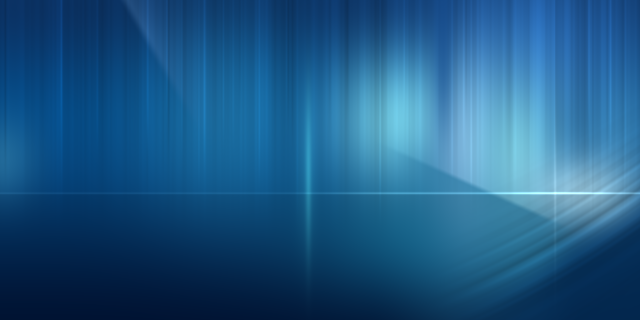
This background is drawn by a WebGL 2 fragment shader. Its source:

```glsl
#version 300 es
precision highp float;
// Blue aurora-like curtains of light above a glowing horizon, with a sweeping arc at the right.

uniform vec2 u_resolution;
out vec4 fragColor;

const float HORIZON = 0.396;

float hash(float n) {
    return fract(sin(n * 127.1 + 3.7) * 4375.85);
}

float noise(float x) {
    float cell = floor(x);
    return mix(hash(cell), hash(cell + 1.0), smoothstep(0.0, 1.0, x - cell));
}

// Soft elliptical falloff
float glow(vec2 p, vec2 center, vec2 radius) {
    vec2 d = (p - center) / radius;
    return exp(-dot(d, d));
}

// Soft stripe around zero
float stripe(float d, float width) {
    return exp(-d * d / (width * width));
}

vec3 backdrop(vec2 p) {
    vec3 color = mix(vec3(0.0, 0.07, 0.20), vec3(0.02, 0.29, 0.52), smoothstep(-0.08, 0.62, p.y));
    return mix(color, vec3(0.04, 0.19, 0.38), smoothstep(0.62, 1.0, p.y));
}

vec3 addGlows(vec3 color, vec2 p) {
    // Left side
    color = mix(color, vec3(0.20, 0.50, 0.66), 0.6 * glow(p, vec2(0.0, 0.5), vec2(0.11, 0.13)));
    color = mix(color, vec3(0.12, 0.46, 0.66), 0.8 * glow(p, vec2(0.70, 0.62), vec2(0.27, 0.30)));
    // Teal floor and blue sky
    color = mix(color, vec3(0.08, 0.44, 0.60), 0.85 * glow(p, vec2(1.40, 0.28), vec2(0.45, 0.22)));
    color = mix(color, vec3(0.15, 0.41, 0.72), 0.9 * glow(p, vec2(1.70, 0.83), vec2(0.34, 0.34)));
    // Bright curtains
    color = mix(color, vec3(0.42, 0.75, 0.84), 0.95 * glow(p, vec2(1.24, 0.62), vec2(0.20, 0.21)));
    color = mix(color, vec3(0.55, 0.73, 0.90), 0.8 * glow(p, vec2(1.46, 0.54), vec2(0.10, 0.26)));
    color = mix(color, vec3(0.50, 0.82, 0.89), 0.9 * glow(p, vec2(1.62, 0.52), vec2(0.15, 0.27)));
    color = mix(color, vec3(0.30, 0.62, 0.80), 0.6 * glow(p, vec2(1.92, 0.56), vec2(0.18, 0.25)));
    return mix(color, vec3(0.64, 0.82, 0.90), 0.85 * glow(p, vec2(1.82, 0.40), vec2(0.18, 0.11)));
}

// Slanted shaft of light at the upper left
float shaft(vec2 p) {
    float d = p.x - 0.39 - 0.58 * (1.0 - p.y);
    float profile = smoothstep(-0.02, 0.015, d) * exp(-max(d, 0.0) * 11.0);
    return profile * smoothstep(0.52, 0.92, p.y);
}

// Vertical folds, strongest above the horizon
vec3 addCurtains(vec3 color, vec2 p) {
    float height = smoothstep(0.2, 0.8, p.y);
    float folds = 0.5 * noise(p.x * 22.0) + 0.3 * noise(p.x * 61.0) + 0.2 * noise(p.x * 150.0);
    color *= 1.0 + 0.34 * (folds - 0.5) * height;
    float gap = stripe(p.x - 1.385, 0.03) * smoothstep(0.42, 0.8, p.y);
    color = mix(color, vec3(0.08, 0.30, 0.57), 0.55 * gap);

    // Fine scattered threads of light and shade
    for (float i = 0.0; i < 56.0; i++) {
        float x = 2.0 * hash(i + 11.0);
        float bottom = mix(0.25, 0.6, hash(i + 83.0));
        float reach = smoothstep(bottom, bottom + 0.25, p.y);
        float strength = 0.26 * (hash(i + 151.0) - 0.4);
        color *= 1.0 + strength * reach * stripe(p.x - x, 0.0035);
    }
    return color;
}

// Shade beneath a diagonal edge that falls to the right
vec3 addDiagonalShade(vec3 color, vec2 p) {
    float depth = 0.557 - 0.447 * (p.x - 1.185) - p.y;
    float span = smoothstep(1.15, 1.42, p.x) * (1.0 - smoothstep(1.66, 1.82, p.x));
    float shade = smoothstep(-0.006, 0.014, depth) * span * exp(-max(depth, 0.0) * 2.5);
    return mix(color, vec3(0.15, 0.47, 0.63), 0.65 * shade);
}

// Dark sweep with brushed streaks along a rising arc
vec3 addArc(vec3 color, vec2 p) {
    float t = p.x - 1.35;
    float d = p.y - (0.06 + 0.38 * t + 0.25 * t * t);
    float span = smoothstep(1.3, 1.75, p.x);
    float below = 1.0 - smoothstep(-0.15, 0.0, d);
    color = mix(color, vec3(0.015, 0.18, 0.35), 0.8 * below * span);
    float streaks = 0.6 * noise(d * 32.0 + 40.0) + 0.4 * noise(d * 85.0 + 90.0) - 0.5;
    return color * (1.0 + 0.45 * streaks * span * stripe(d + 0.03, 0.17));
}

void main() {
    vec2 p = gl_FragCoord.xy / u_resolution * vec2(2.0, 1.0);
    vec3 color = addGlows(backdrop(p), p);
    color = mix(color, vec3(0.28, 0.48, 0.70), 0.45 * shaft(p));
    color = addCurtains(color, p);
    color = addDiagonalShade(color, p);
    color = addArc(color, p);

    // Crisp pane edge at the right
    float pane = smoothstep(1.732, 1.738, p.x) * exp(-max(p.x - 1.735, 0.0) * 9.0);
    color *= 1.0 - 0.16 * pane * smoothstep(0.38, 0.65, p.y);
    color += 0.08 * stripe(p.x - 1.735, 0.004) * stripe(p.y - 0.42, 0.2);

    // Teal pillar
    float pillar = stripe(p.x - 0.964, 0.009) + 0.4 * stripe(p.x - 0.96, 0.03);
    color += vec3(0.08, 0.17, 0.14) * pillar * stripe(p.y - 0.46, 0.24);

    // Horizon line and the dimmer floor below it
    color *= 1.0 - 0.07 * (1.0 - smoothstep(HORIZON - 0.005, HORIZON, p.y));
    float shine = 0.05 + 0.13 * smoothstep(0.85, 1.3, p.x) + 0.25 * stripe(p.x - 1.74, 0.16);
    color += vec3(0.7, 0.9, 0.9) * shine * stripe(p.y - HORIZON, 0.0035);

    fragColor = vec4(clamp(color, 0.0, 1.0), 1.0);
}
```
